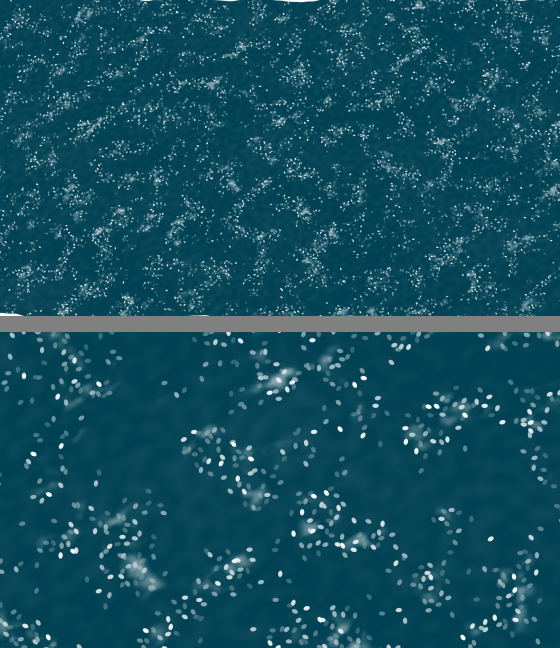
Top: the whole. Bottom: its middle third, enlarged.
A Shadertoy shader for this texture:

```glsl
// Dark teal sea seen from above, with clustered sun glints and wisps of foam.

const vec3  DEEP_WATER    = vec3(0.0, 0.255, 0.325);
const vec3  FOAM_WHITE    = vec3(1.0);
const float WAVE_ANGLE    = 0.62;    // lean of the wave crests, radians
const float WAVE_STRETCH  = 1.5;     // length of a crest over its width
const float WAVE_SCALE    = 17.0;    // crests per canvas height
const float PERSPECTIVE   = 0.22;    // shrink of the waves towards the top
const float FOAM_SCALE    = 48.0;
const float FOAM_STRENGTH = 0.52;
const float GLINT_CELL    = 0.0100;  // spacing of the glints
const float GLINT_RADIUS  = 0.0027;
const float GLINT_DENSITY = 0.98;
const float EDGE_HEIGHT   = 0.035;   // depth of the white slivers on the rims

vec2 hash2(vec2 p) {
    vec3 q = fract(p.xyx * vec3(0.1031, 0.1030, 0.0973));
    q += dot(q, q.yzx + 33.33);
    return fract((q.xx + q.yz) * q.zy);
}

vec2 gradient(vec2 cell) {
    float a = 6.2832 * hash2(cell).x;
    return vec2(cos(a), sin(a));
}

float gradientNoise(vec2 p) {
    vec2 i = floor(p), f = p - i;
    vec2 u = f * f * f * (f * (f * 6.0 - 15.0) + 10.0);
    vec2 e = vec2(1.0, 0.0);
    float low  = mix(dot(gradient(i), f), dot(gradient(i + e.xy), f - e.xy), u.x);
    float high = mix(dot(gradient(i + e.yx), f - e.yx), dot(gradient(i + e.xx), f - e.xx), u.x);
    return mix(low, high, u.y);
}

mat2 rotation(float a) {
    float c = cos(a), s = sin(a);
    return mat2(c, -s, s, c);
}

// Coordinates running along and across the crests
vec2 waveSpace(vec2 p) {
    p *= 1.0 + PERSPECTIVE * (p.y - 0.5);
    return rotation(WAVE_ANGLE) * p / vec2(WAVE_STRETCH, 1.0);
}

float crests(vec2 p) {
    vec2 w = waveSpace(p) * WAVE_SCALE;
    return gradientNoise(w + 40.0) + 0.55 * gradientNoise(w * 2.3 + 90.0);
}

// Thin veils of foam on the highest crests
float foam(vec2 p) {
    vec2 w = waveSpace(p) * FOAM_SCALE;
    float wisps = gradientNoise(w + 150.0) + 0.5 * gradientNoise(w * 2.2 + 210.0);
    return FOAM_STRENGTH * smoothstep(0.1, 0.6, crests(p)) * smoothstep(-0.15, 0.55, wisps);
}

// Small bright flecks, gathered where the crests rise
float glints(vec2 p, float pixel) {
    vec2 home = floor(p / GLINT_CELL);
    float light = 0.0;
    for (int y = -1; y <= 1; y++)
    for (int x = -1; x <= 1; x++) {
        vec2 cell = home + vec2(x, y);
        vec2 place = hash2(cell + 300.0);
        vec2 trait = hash2(cell + 700.0);
        vec2 center = (cell + place) * GLINT_CELL;
        float chance = GLINT_DENSITY * smoothstep(-0.25, 0.5, crests(center));
        float shown = step(trait.x, chance);
        vec2 d = rotation(6.2832 * fract(trait.y * 7.0)) * (p - center);
        float dist = length(d * vec2(0.82, 1.2));
        float disc = 1.0 - smoothstep(GLINT_RADIUS - pixel, GLINT_RADIUS + pixel, dist);
        float brightness = mix(0.2, 1.0, trait.y * trait.y);
        light = max(light, shown * brightness * disc);
    }
    return light;
}

// Faint swell and grain of the bare water
float waterTone(vec2 p) {
    float swell = gradientNoise(p * vec2(4.0, 7.0) + 20.0);
    float ripple = gradientNoise(waveSpace(p) * 60.0 + 60.0);
    return max(0.0, 0.018 + 0.035 * swell + 0.06 * ripple);
}

// Ragged white slivers along one rim, by distance from that rim
float rim(float x, float depth, float seed, float pixel) {
    float broad = gradientNoise(vec2(x * 4.5, seed));
    float ragged = gradientNoise(vec2(x * 30.0, seed + 5.0));
    float reach = EDGE_HEIGHT * (broad - 0.2 + 0.12 * ragged);
    return 1.0 - smoothstep(reach - pixel, reach + pixel, depth);
}

void mainImage(out vec4 fragColor, in vec2 fragCoord) {
    vec2 p = fragCoord / iResolution.y;
    float pixel = 0.75 / iResolution.y;

    float light = waterTone(p);
    light = mix(light, 1.0, foam(p));
    light = mix(light, 1.0, glints(p, pixel));
    light = max(light, rim(p.x, p.y, 3.4, pixel));
    light = max(light, rim(p.x, 1.0 - p.y, 17.6, pixel));

    fragColor = vec4(mix(DEEP_WATER, FOAM_WHITE, light), 1.0);
}
```
